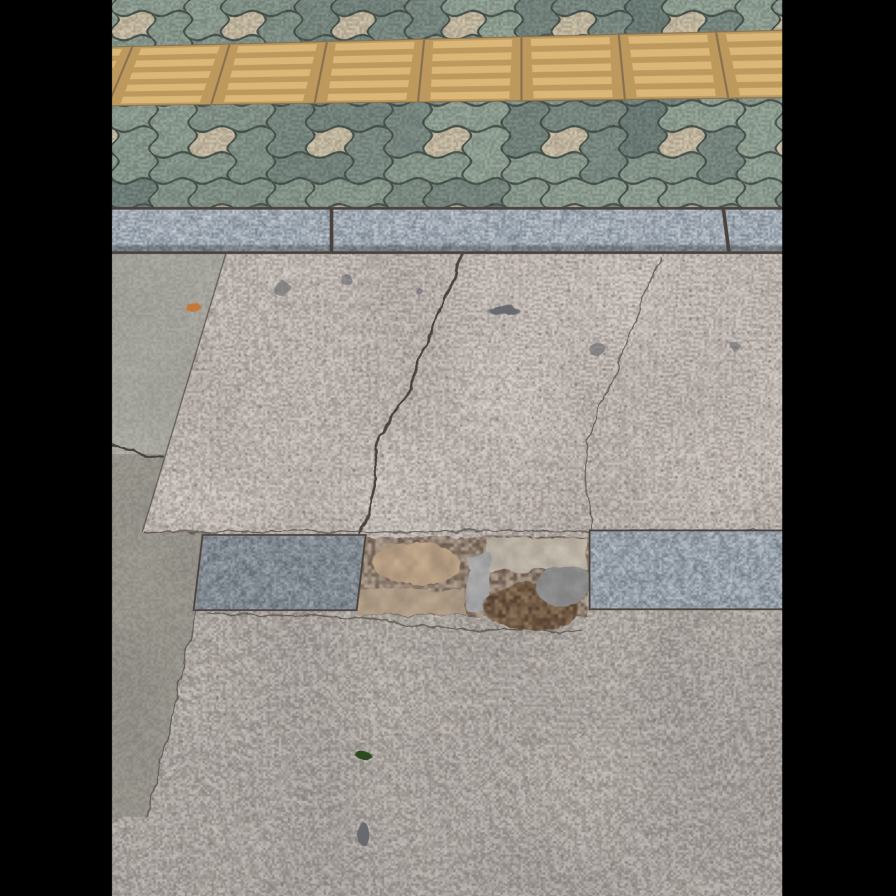
Reproduce this texture procedurally as a WebGL 1 fragment shader.

```glsl
precision highp float;
// Worn pavement from above: wavy pavers, a ribbed yellow strip, granite kerbs
// and cracked concrete with a broken gap. Layers are painted back to front
// from distance functions, with hashed grain and value noise.
uniform vec2 u_resolution;

float hash(vec2 p) { return fract(sin(dot(p, vec2(127.1, 311.7))) * 43758.5); }

float noise(vec2 p) {
  vec2 i = floor(p), f = fract(p), e = vec2(1, 0);
  f = f * f * (3. - 2. * f);
  return mix(mix(hash(i), hash(i + e), f.x),
    mix(hash(i + e.yx), hash(i + 1.), f.x), f.y);
}

float fbm(vec2 p) {
  float sum = 0., amp = .5;
  for (int i = 0; i < 4; i++) {
    sum += amp * noise(p);
    p = p * 2.03 + 7.1;
    amp *= .5;
  }
  return sum;
}

float cover(float d, float px) { return 1. - smoothstep(-px, px, d); }

vec3 paint(vec3 under, vec3 over, float d, float px) {
  return mix(under, over, cover(d, px));
}

float box(vec2 p, vec2 c, vec2 h) {
  vec2 d = abs(p - c) - h;
  return max(d.x, d.y);
}

float oval(vec2 p, vec2 c, vec2 r) {
  return (length((p - c) / r) - 1.) * min(r.x, r.y);
}

float line(vec2 p, vec2 a, vec2 b) {
  vec2 v = b - a;
  return length(p - a - v * clamp(dot(p - a, v) / dot(v, v), 0., 1.));
}

float path(vec2 p, vec2 a, vec2 b, vec2 c, vec2 d) {
  return min(line(p, a, b), min(line(p, b, c), line(p, c, d)));
}

// Two-cell bricks around pale squares, repeating every 3 by 3 cells
vec3 pavers(vec2 p, vec2 origin, vec2 cell, float px) {
  vec2 q = (p - origin) / cell, e = vec2(1, 0), link = e.yy;
  q += .11 * sin(6.283 * q.yx);
  vec2 id = floor(q), f = q - id;
  float c = mod(id.x, 3.), r = mod(id.y, 3.);
  if (r < .5) link = c < .5 ? -e : (c < 1.5 ? e.yx : e);
  else if (r < 1.5) link = c < .5 ? e.yy : (c < 1.5 ? -e.yx : e.yx);
  else link = c < .5 ? e : (c < 1.5 ? -e : -e.yx);
  vec2 gap = min(f + max(-link, 0.), 1. - f + max(link, 0.)) * cell;
  float tone = hash(id + min(link, 0.) + 3.);
  vec3 col = mix(vec3(.41, .47, .45), vec3(.55, .61, .56), tone);
  if (link == e.yy) col = vec3(.74, .7, .61);
  return paint(col, vec3(.28, .32, .3), min(gap.x, gap.y) - .0013, px);
}

// Yellow tiles; t runs from the bottom to the top of the strip
vec3 ribbedTiles(float x, float t, float px) {
  float pitch = mix(.1155, .1085, t), s = fract((x - .582) / pitch);
  float joint = min(min(s, 1. - s) * pitch, min(t, 1. - t) * .073);
  vec2 rib = vec2((s - .5) * pitch, (fract(t * 5.) - .5) * .0145);
  float d = box(rib, vec2(0), vec2(.044, .004));
  vec3 col = paint(vec3(.74, .6, .37), vec3(.86, .72, .47), d, px);
  return paint(col, vec3(.53, .44, .31), joint - .0012, px);
}

vec3 granite(vec2 p) {
  float g = mix(noise(p * 210.), noise(p * 430.), .6);
  return mix(vec3(.42, .46, .5), vec3(.75, .78, .81), g);
}

// Scattered round flecks
float flecks(vec2 p, float scale, float density, float size, float px) {
  vec2 q = p * scale, id = floor(q);
  vec2 c = .3 + .4 * vec2(hash(id), hash(id + 17.));
  float d = length(q - id - c) - size * (.4 + .6 * hash(id + 31.));
  return cover(d, px * scale) * step(hash(id + 53.), density);
}

void main() {
  vec2 p = gl_FragCoord.xy / u_resolution;
  float px = .8 / min(u_resolution.x, u_resolution.y);
  vec2 jag = p + .012 * (vec2(fbm(p * 55.), fbm(p * 55. + 40.)) - .47);
  float grain = noise(p * 400.), rough = .88 + .3 * fbm(p * 70.);
  vec3 dark = vec3(.29, .26, .24);

  // Concrete and the smoother slab on the left
  vec3 col = mix(vec3(.64, .62, .6), vec3(.72, .69, .67), smoothstep(.25, .48, p.y));
  float side = p.y > .406 ? p.x - .037 - .3 * p.y : jag.x - .148 - .22 * p.y;
  float slab = cover(max(side, .089 - jag.y), px);
  col = mix(col, mix(vec3(.56, .55, .52), vec3(.64, .64, .61), step(.493, p.y)), slab);
  col *= .93 + .17 * fbm(p * 9.);
  col += (grain - .5) * mix(.2, .08, slab);
  vec3 pebble = mix(vec3(.46, .43, .41), vec3(.68, .57, .52), hash(floor(p * 125.)));
  col = mix(col, pebble, flecks(p, 125., .45, .25, px) * mix(.55, .08, slab));
  col = mix(col, vec3(.4, .4, .43), .6 * flecks(jag, 14., .1, .13, px));
  col = paint(col, vec3(.41, .41, .44), oval(jag, vec2(.565, .654), vec2(.018, .005)), px);
  col = paint(col, vec3(.41, .41, .44), oval(jag, vec2(.404, .068), vec2(.008, .014)), px);
  col = paint(col, vec3(.17, .29, .12), oval(jag, vec2(.405, .157), vec2(.009, .006)), px);
  col = paint(col, vec3(.76, .47, .22), oval(jag, vec2(.216, .656), vec2(.009, .005)), px);

  // Seams and cracks
  float seam = min(max(abs(side), .089 - p.y), line(jag, vec2(.16, .407), vec2(.88, .407)));
  seam = min(seam, path(jag, vec2(.23, .316), vec2(.4, .311), vec2(.5, .297), vec2(.65, .296)));
  seam = min(seam, path(jag, vec2(.738, .712), vec2(.69, .596), vec2(.654, .5), vec2(.659, .408)));
  vec2 knee = vec2(.423, .512);
  float crack = min(path(jag, vec2(.514, .714), vec2(.488, .648), vec2(.456, .564), knee),
    path(jag, knee, vec2(.418, .466), vec2(.411, .43), vec2(.404, .405)));
  crack = min(crack, line(jag, vec2(.11, .505), vec2(.18, .49)));
  col = mix(col, dark, .7 * cover(seam - .0008, px));
  col = paint(col, dark, crack - .0014, px);

  // Broken gap: gravel, stones and soil
  vec3 gravel = mix(vec3(.4, .34, .29), vec3(.7, .64, .58), noise(p * 240.));
  col = paint(col, gravel, box(jag, vec2(.528, .357), vec2(.13, .044)), px);
  col = paint(col, vec3(.69, .6, .5) * rough, oval(jag, vec2(.464, .371), vec2(.049, .024)), px);
  col = paint(col, vec3(.66, .59, .51) * rough, box(jag, vec2(.458, .328), vec2(.061, .014)), px);
  col = paint(col, vec3(.7, .67, .62) * rough, box(jag, vec2(.598, .381), vec2(.055, .018)), px);
  col = paint(col, vec3(.62) * rough, box(jag, vec2(.535, .35), vec2(.013, .031)), px);
  col = paint(col, gravel * vec3(.8, .72, .62), oval(jag, vec2(.594, .323), vec2(.053, .027)), px);
  col = paint(col, vec3(.53) * rough, oval(jag, vec2(.63, .346), vec2(.03, .023)), px);

  // Granite blocks and the upper kerb
  vec2 lean = p + vec2(.12 * (.36 - p.y), 0);
  float block = min(box(lean, vec2(.312, .361), vec2(.09, .041)), box(p, vec2(.8, .364), vec2(.141, .043)));
  col = paint(col, dark, block - .002, px);
  col = paint(col, granite(p) * (p.x < .5 ? .86 : 1.), block, px);
  vec3 kerb = granite(p) * mix(.8, 1.06, smoothstep(.724, .729, p.y));
  float joint = min(abs(p.x - .37), abs(p.x - .907 + .13 * p.y));
  col = paint(col, dark, .7165 - p.y, px);
  col = paint(col, paint(kerb, dark, joint - .002, px), .7195 - p.y, px);

  // Pavers and the yellow strip
  vec3 stones = p.y > .92 ? pavers(p, vec2(.251, .931), vec2(.041, .027), px)
    : pavers(p, vec2(.215, .798), vec2(.0437, .029), px);
  col = paint(col, dark, .766 - p.y, px);
  col = paint(col, stones * (.88 + .24 * grain), .769 - p.y, px);
  float low = .88 + .012 * p.x, high = .945 + .025 * p.x;
  vec3 tiles = ribbedTiles(p.x, (p.y - low) / (high - low), px);
  col = paint(col, tiles, max(low - p.y, p.y - high), px);

  // Black side bands
  col *= cover(abs(p.x - .499) - .374, px);
  gl_FragColor = vec4(col, 1);
}
```
